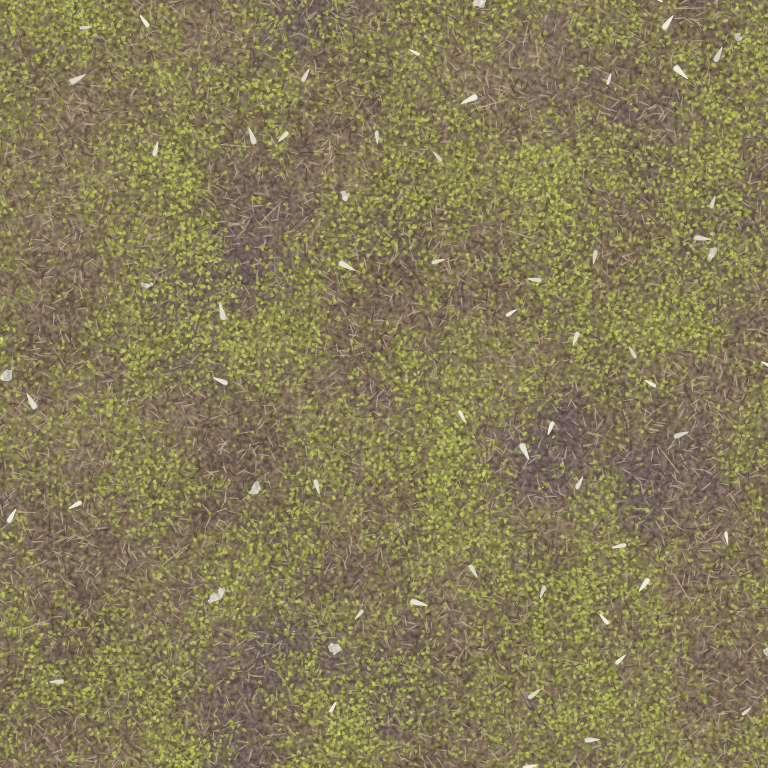
A WebGL 2 fragment shader for this texture:

```glsl
#version 300 es
precision highp float;
precision highp int;

// Bare trodden soil seen from above, with moss-like leaf clumps and dry litter.
// Gradient noise tints the soil and steers leaf density; jittered grids of
// tapered ellipses give the fibres, leaves, stalks, pebbles and petals.

uniform vec2 u_resolution;
out vec4 fragColor;

const vec3 SOIL_DARK   = vec3(0.34, 0.28, 0.25);
const vec3 SOIL_LIGHT  = vec3(0.60, 0.53, 0.43);
const vec3 SOIL_PURPLE = vec3(0.40, 0.34, 0.37);
const vec3 FIBRE_DARK  = vec3(0.33, 0.26, 0.25);
const vec3 FIBRE_STRAW = vec3(0.77, 0.70, 0.59);
const vec3 LEAF_OLIVE  = vec3(0.47, 0.47, 0.25);
const vec3 LEAF_LIME   = vec3(0.72, 0.77, 0.35);
const vec3 STALK       = vec3(0.76, 0.69, 0.56);
const vec3 PEBBLE      = vec3(0.85, 0.84, 0.78);
const vec3 PETAL       = vec3(0.95, 0.94, 0.87);

// Cells per canvas height, and half length and half width in cells
const float FIBRE_CELLS = 70.0;
const vec2  FIBRE_SIZE  = vec2(0.50, 0.062);
const float LEAF_CELLS  = 150.0;
const vec2  LEAF_SIZE   = vec2(0.45, 0.29);
const float STALK_CELLS = 9.0;
const vec2  STALK_SIZE  = vec2(0.20, 0.008);
const float PEBBLE_CELLS = 6.0;
const vec2  PEBBLE_SIZE  = vec2(0.046, 0.036);
const float PETAL_CELLS = 12.0;
const vec2  PETAL_SIZE  = vec2(0.125, 0.031);

const float FIBRE_DENSITY = 0.65;
const float LEAF_DENSITY  = 0.40;
const float CLUMP_SCALE   = 6.0;
const float GRAIN_SCALE   = 137.0;
const float TAU = 6.2831853;

// Integer hash: three values in 0..1 per cell and seed
vec3 hash3(vec2 cell, int seed) {
    uvec3 v = uvec3(ivec3(ivec2(cell), seed)) * 1664525u + 1013904223u;
    v.x += v.y * v.z; v.y += v.z * v.x; v.z += v.x * v.y;
    v ^= v >> 16u;
    v.x += v.y * v.z; v.y += v.z * v.x; v.z += v.x * v.y;
    return vec3(v >> 8u) / 16777216.0;
}

float gradientDot(vec2 cell, vec2 offset) {
    float angle = TAU * hash3(cell, 1).x;
    return dot(vec2(cos(angle), sin(angle)), offset);
}

float gradientNoise(vec2 p) {
    vec2 i = floor(p), f = fract(p), e = vec2(1.0, 0.0);
    vec2 u = f * f * f * (f * (f * 6.0 - 15.0) + 10.0);
    float low  = mix(gradientDot(i, f), gradientDot(i + e.xy, f - e.xy), u.x);
    float high = mix(gradientDot(i + e.yx, f - e.yx), gradientDot(i + e.xx, f - e.xx), u.x);
    return mix(low, high, u.y);
}

float fbm(vec2 p) {
    float sum = 0.0, amplitude = 1.0;
    for (int octave = 0; octave < 4; octave++) {
        sum += amplitude * gradientNoise(p);
        p = mat2(1.6, 1.2, -1.2, 1.6) * p + 17.3;
        amplitude *= 0.55;
    }
    return sum;
}

// Scattered tapered ellipses: x = coverage, yz = random tones of the piece
vec3 scatter(vec2 p, float cells, vec2 size, float taper, float density, int seed) {
    vec3 found = vec3(0.0);
    float pixel = cells / u_resolution.y;
    p *= cells;
    for (int y = -1; y <= 1; y++)
    for (int x = -1; x <= 1; x++) {
        vec2 cell = floor(p) + vec2(x, y);
        vec3 place = hash3(cell, seed);
        if (place.z > density) continue;
        vec3 look = hash3(cell, seed + 100);
        float c = cos(TAU * look.x), s = sin(TAU * look.x);
        vec2 q = mat2(c, -s, s, c) * (p - cell - place.xy) + 1e-5;
        q.y *= 1.0 + taper * q.x / size.x;
        vec2 halfSize = size * mix(0.75, 1.15, look.y);
        float k = length(q / halfSize);
        float dist = k * (k - 1.0) / max(length(q / (halfSize * halfSize)), 1e-4);
        float cover = clamp(0.5 - dist / pixel, 0.0, 1.0);
        if (cover > found.x) found = vec3(cover, look.yz);
    }
    return found;
}

void main() {
    vec2 p = gl_FragCoord.xy / u_resolution.y;

    // Soil: broad tint, purple patches and fine grain
    float broad = fbm(p * 5.0 + 40.0);
    float grain = gradientNoise(p * GRAIN_SCALE) + 0.8 * gradientNoise(p * GRAIN_SCALE * 1.73 + 9.0);
    float crumbs = fbm(p * 32.0 + 5.0);
    vec3 color = mix(SOIL_DARK, SOIL_LIGHT, 0.57 + 0.25 * broad + 0.22 * crumbs + 0.65 * grain);
    float purple = smoothstep(0.05, 0.6, fbm(p * 4.0 + 71.0));
    color = mix(color, SOIL_PURPLE * (1.0 + 0.35 * grain), 0.6 * purple);

    // Dry fibres, dark to straw
    for (int layer = 0; layer < 3; layer++) {
        vec3 fibre = scatter(p + 0.37 * float(layer), FIBRE_CELLS, FIBRE_SIZE, 0.3, FIBRE_DENSITY, 10 + layer);
        vec3 tint = mix(FIBRE_DARK, FIBRE_STRAW, smoothstep(0.1, 0.75, fibre.z));
        color = mix(color, tint, 0.75 * fibre.x);
    }

    // Leaves, denser and brighter inside clumps
    float clump = fbm(p * CLUMP_SCALE) + 0.5 * gradientNoise(p * 31.0);
    float leafDensity = clamp(LEAF_DENSITY + 0.75 * clump - 0.2 * purple, 0.04, 0.9);
    color = mix(color, LEAF_OLIVE * (1.0 + 0.4 * grain), 0.35 * leafDensity);
    for (int layer = 0; layer < 2; layer++) {
        vec3 leaf = scatter(p + 0.41 * float(layer), LEAF_CELLS, LEAF_SIZE, 0.35, leafDensity, 20 + layer);
        vec3 tint = mix(LEAF_OLIVE, LEAF_LIME, clamp(leaf.z + 0.3 * clump, 0.0, 1.0));
        color = mix(color, tint * (1.0 + 0.2 * grain), 0.88 * leaf.x);
    }

    // Sparse pale litter on top
    vec3 stalk = scatter(p, STALK_CELLS, STALK_SIZE, 0.3, 0.16, 30);
    color = mix(color, STALK, 0.8 * stalk.x);
    vec3 pebble = scatter(p + 0.01 * crumbs, PEBBLE_CELLS, PEBBLE_SIZE, 0.2, 0.3, 31);
    color = mix(color, PEBBLE * (0.95 + 0.2 * grain), pebble.x);
    vec3 petal = scatter(p, PETAL_CELLS, PETAL_SIZE, 0.6, 0.34, 32);
    color = mix(color, PETAL * mix(0.88, 1.0, petal.z), petal.x);

    fragColor = vec4(clamp(color, 0.0, 1.0), 1.0);
}
```
